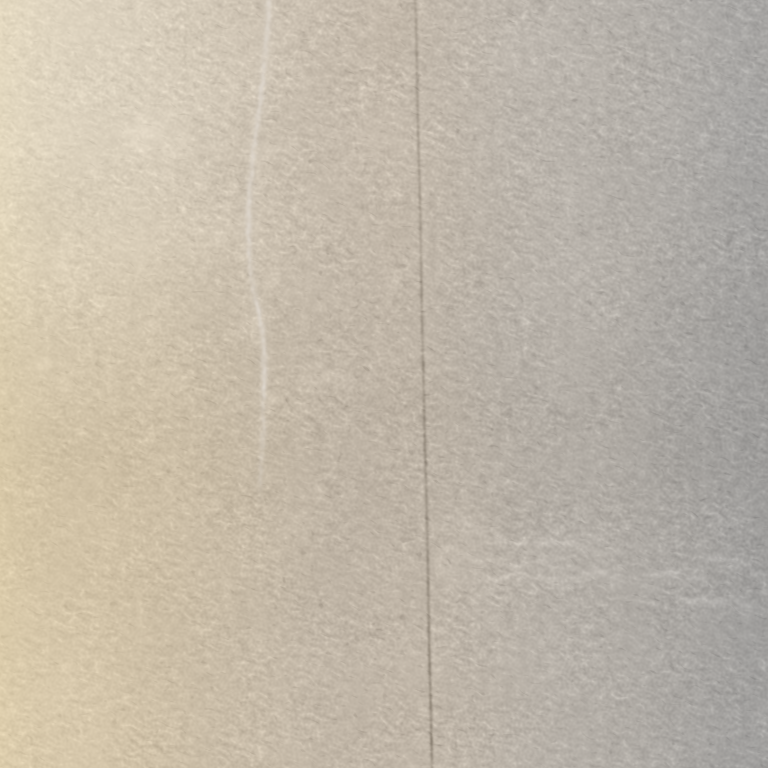
Write a WebGL 2 fragment shader that draws this texture.

```glsl
#version 300 es
precision highp float;
// Rough plaster wall lit from the left: a warm to grey gradient carries
// short flecked gradient-noise grain, soft blotches, one faint vertical seam,
// a pale wandering crack and a few broken pale veins.
uniform vec2 u_resolution;
out vec4 fragColor;

vec2 hashGradient(vec2 cell) {
    vec3 h = fract(cell.xyx * vec3(0.1031, 0.1030, 0.0973));
    h += dot(h, h.yzx + 33.33);
    float angle = 6.2832 * fract((h.x + h.y) * h.z);
    return vec2(cos(angle), sin(angle));
}

float gradientNoise(vec2 p) {
    vec2 i = floor(p), f = p - i;
    vec2 w = f * f * f * (f * (f * 6.0 - 15.0) + 10.0);
    vec2 e = vec2(0.0, 1.0);
    float low = mix(dot(hashGradient(i), f), dot(hashGradient(i + e.yx), f - e.yx), w.x);
    float high = mix(dot(hashGradient(i + e), f - e), dot(hashGradient(i + 1.0), f - 1.0), w.x);
    return mix(low, high, w.y);
}

float fbm(vec2 p) {
    float sum = 0.0, amp = 0.6;
    for (int k = 0; k < 4; k++) {
        sum += amp * gradientNoise(p);
        p = mat2(1.6, 1.2, -1.2, 1.6) * p + 7.3;
        amp *= 0.5;
    }
    return sum;
}

// Soft line profile, never thinner than a pixel
float stroke(float dist, float halfWidth) {
    float w = max(halfWidth, 0.7 / u_resolution.y);
    return exp(-dist * dist / (w * w));
}

float band(float a, float b, float soft, float t) {
    return smoothstep(a - soft, a + soft, t) * (1.0 - smoothstep(b - soft, b + soft, t));
}

// Light falling off from left to right
vec3 wallLight(vec2 uv) {
    float x = uv.x + 0.07 * fbm(uv * 2.5);
    vec3 c = mix(vec3(0.82, 0.762, 0.66), vec3(0.835, 0.795, 0.725), smoothstep(0.3, 0.9, uv.y));
    c = mix(c, vec3(0.757, 0.715, 0.658), smoothstep(0.13, 0.5, x));
    c = mix(c, vec3(0.712, 0.69, 0.66), smoothstep(0.48, 0.78, x));
    c = mix(c, vec3(0.63, 0.625, 0.618), smoothstep(0.73, 1.03, x));
    c += vec3(0.04, 0.036, 0.008) * exp(-uv.x * 12.0);
    return c + 0.018 * smoothstep(0.45, 1.0, uv.y) - 0.014 * band(0.25, 0.55, 0.15, uv.y);
}

// Short flat flecks, tilted by a slow warp, over finer granules
float plasterGrain(vec2 uv) {
    vec2 p = vec2(uv.x, uv.y + 0.25 * uv.x);
    p += 0.006 * vec2(gradientNoise(uv * 50.0), gradientNoise(uv * 50.0 + 31.0));
    float coarse = gradientNoise(p * vec2(52.0, 100.0) + 3.0);
    float flecks = gradientNoise(p * vec2(90.0, 175.0) + 41.0);
    float fine = gradientNoise(mat2(0.8, 0.6, -0.6, 0.8) * uv * 225.0 + 19.0);
    float patches = 0.9 + 0.6 * gradientNoise(uv * 14.0);
    float chips = smoothstep(0.25, 0.6, flecks + 0.3 * fine);
    float pits = smoothstep(0.28, 0.6, gradientNoise(p * vec2(85.0, 170.0) + 57.0));
    return (0.042 * coarse + 0.056 * flecks + 0.046 * fine) * patches + 0.014 * chips - 0.045 * pits;
}

// Pale crack that bends left, then right, and thins out below
float paleCrack(vec2 uv) {
    float x = 0.324 + 0.025 * smoothstep(0.7, 1.0, uv.y)
            + 0.02 * (1.0 - smoothstep(0.54, 0.68, uv.y))
            - 0.006 * (1.0 - smoothstep(0.34, 0.45, uv.y));
    x += 0.004 * fbm(vec2(uv.y * 14.0, 3.7)) + 0.002 * gradientNoise(uv * 90.0);
    float strength = smoothstep(0.34, 0.38, uv.y) * mix(0.45, 1.0, smoothstep(0.4, 0.5, uv.y));
    strength *= 0.95 + 0.5 * gradientNoise(vec2(uv.y * 22.0, 8.4)) + 0.7 * gradientNoise(uv * 120.0);
    float d = uv.x - x;
    return strength * (0.8 * stroke(d, 0.0036) + 0.15 * stroke(d, 0.01));
}

// Broken, smudged veins right of the seam
float paleVeins(vec2 uv) {
    float sum = 0.0;
    for (int k = 0; k < 3; k++) {
        float n = float(k);
        float y = 0.315 - 0.03 * n - 0.1 * (uv.x - 0.56) + 0.045 * fbm(vec2(uv.x * 8.0, n * 5.3 + 0.4));
        float gaps = smoothstep(-0.3, 0.2, gradientNoise(vec2(uv.x * 13.0 + n * 4.7, n * 3.1 + 0.6)));
        float ragged = 0.75 + 1.2 * gradientNoise(uv * vec2(50.0, 100.0) + n * 9.0);
        float d = uv.y - y;
        sum += gaps * max(ragged, 0.0) * (0.8 * stroke(d, 0.0042) + 0.4 * stroke(d + 0.006, 0.013));
    }
    return sum * smoothstep(0.555, 0.58, uv.x);
}

void main() {
    vec2 uv = gl_FragCoord.xy / u_resolution;
    vec3 color = wallLight(uv);

    // Cloudy stains and worn pale smudges
    color += 0.03 * fbm(uv * vec2(6.0, 8.0) + 4.0);
    float smudge = smoothstep(0.1, 0.42, fbm(uv * 13.0 + 23.0)) * band(0.45, 0.9, 0.1, uv.y);
    color += 0.034 * smudge * (1.0 - smoothstep(0.45, 0.6, uv.x));

    // Grain, softer where the light glares on the left
    color += plasterGrain(uv) * mix(0.75, 1.05, smoothstep(0.0, 0.4, uv.x)) * vec3(1.0, 1.0, 0.97);

    // Pale marks
    color = mix(color, vec3(0.865, 0.835, 0.795), clamp(0.75 * paleCrack(uv), 0.0, 1.0));
    color += 0.05 * min(paleVeins(uv), 1.2);

    // Seam, deeper towards the bottom, with a faint lit lip
    float seam = uv.x - (0.5625 - 0.0215 * uv.y + 0.0015 * gradientNoise(vec2(uv.y * 6.0, 1.3)));
    float depth = mix(0.135, 0.08, uv.y) * (1.0 + 0.6 * gradientNoise(vec2(uv.y * 45.0, 2.6)));
    color -= depth * stroke(seam, 0.0024);
    color += 0.01 * stroke(seam - 0.005, 0.003);

    fragColor = vec4(clamp(color, 0.0, 1.0), 1.0);
}
```
